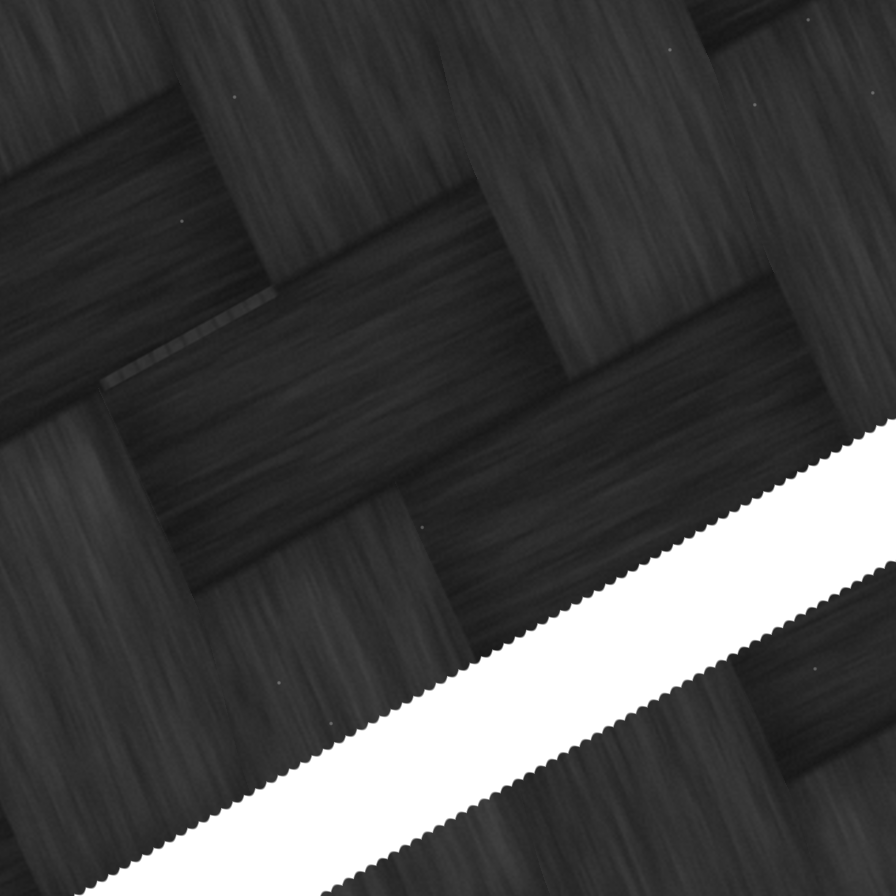
A three.js fragment shader for this texture:

```glsl
// Dark two-by-two twill weave of carbon fibre tows, crossed by a white slanted gap with scalloped edges.
varying vec2 vUv;

const float WEFT_ANGLE = 0.503;
const float WARP_ANGLE = -1.143;
const float GAP_ANGLE = 0.529;
const vec2 TOW_PITCH = vec2(0.2578, 0.2513);   // warp, weft
const vec2 TOW_ORIGIN = vec2(0.3346, 0.1927);
const float WEFT_FLOAT = 1.87;                 // visible weft length in tows
const vec2 GAP_RANGE = vec2(-0.1804, -0.0425);
const float SCALLOP_PITCH = 0.0146;
const float SCALLOP_DEPTH = 0.0045;
const float EDGE_BLUR = 0.0016;
const float WEFT_TONE = 0.149;
const float WARP_TONE = 0.194;
const float SEAM_TONE = 0.095;
const float THREAD_TONE = 0.215;
const vec3 GAP_COLOR = vec3(1.0);

float hash(vec2 p) {
  vec3 q = fract(vec3(p.xyx) * 0.1031);
  q += dot(q, q.yzx + 33.33);
  return fract((q.x + q.y) * q.z);
}

float noise(vec2 p) {
  vec2 i = floor(p), f = fract(p);
  f = f * f * (3.0 - 2.0 * f);
  return mix(mix(hash(i), hash(i + vec2(1, 0)), f.x),
             mix(hash(i + vec2(0, 1)), hash(i + vec2(1, 1)), f.x), f.y);
}

vec2 direction(float angle) { return vec2(cos(angle), sin(angle)); }

// Coordinates along and across a direction
vec2 rotated(vec2 p, float angle) {
  vec2 d = direction(angle);
  return vec2(dot(p, d), dot(p, vec2(-d.y, d.x)));
}

// Long streaks and fine strands, centred on zero
float fibres(vec2 p, float seed) {
  p += seed * vec2(3.7, 1.9) + 20.0;
  p.y += 0.004 * noise(p * 6.0);
  return 0.036 * (noise(p * vec2(5.0, 42.0)) - 0.5)
       + 0.040 * (noise(p * vec2(9.0, 125.0)) - 0.5)
       + 0.028 * (noise(p * vec2(26.0, 240.0)) - 0.5);
}

float weftTone(vec2 p, float along, float across, float row) {
  float tone = WEFT_TONE + 0.008 * (hash(vec2(row + 40.0, 3.0)) - 0.5);
  tone += fibres(rotated(p, WEFT_ANGLE - 0.05), row);
  float ends = min(along, WEFT_FLOAT - along);
  float sides = min(across, 1.0 - across);
  tone *= mix(0.8, 1.0, smoothstep(0.0, 0.35, ends));
  tone *= mix(0.88, 1.0, smoothstep(0.0, 0.3, across));
  return mix(SEAM_TONE, tone, smoothstep(-0.01, 0.06, sides));
}

float warpTone(vec2 p, float along, float across, float column) {
  float tone = WARP_TONE + 0.012 * (hash(vec2(column + 60.0, 8.0)) - 0.5);
  tone += 1.15 * fibres(rotated(p, WARP_ANGLE - 0.03), column + 9.0);
  float ends = min(along, 2.0 - along);
  float sides = min(across, 1.0 - across);
  tone *= mix(0.82, 1.0, smoothstep(0.0, 0.32, ends));
  tone *= mix(0.88, 1.0, smoothstep(0.0, 0.14, sides));
  return mix(SEAM_TONE, tone, smoothstep(-0.01, 0.05, ends));
}

void main() {
  vec2 p = vUv;

  // Skewed tow coordinates and position in the four-tow repeat
  vec2 tow = (vec2(rotated(p, WARP_ANGLE).y, rotated(p, WEFT_ANGLE).y)
              - TOW_ORIGIN) / TOW_PITCH;
  float row = floor(tow.y), rise = fract(tow.y);
  float phase = mod(tow.x + row, 4.0);
  float repeat = floor((tow.x + row) / 4.0);

  // Neighbouring warp tows meet on a seam that drifts along the float
  float seam = mix(WEFT_FLOAT + 1.0, 3.0, smoothstep(0.0, 1.0, rise));
  float second = step(seam, phase);
  float across = mix((phase - WEFT_FLOAT) / (seam - WEFT_FLOAT),
                     (phase - seam) / (4.0 - seam), second);
  float column = 2.0 + second - row + 4.0 * repeat;

  float halfFloat = 0.5 * WEFT_FLOAT;
  float inside = halfFloat - abs(mod(phase - halfFloat + 2.0, 4.0) - 2.0);
  float weftMask = smoothstep(-0.012, 0.012, inside);
  float tone = mix(warpTone(p, second + rise, across, column),
                   weftTone(p, phase, rise, row), weftMask);

  // One pale binding thread lying in a weft seam
  float thread = smoothstep(0.034, 0.02, abs(tow.y - 1.0))
               * smoothstep(0.01, 0.04, tow.x) * smoothstep(0.89, 0.85, tow.x);
  float notch = smoothstep(0.0, 0.25, abs(fract(tow.x * 13.0) - 0.5));
  float threadTone = THREAD_TONE - 0.035 * (1.0 - notch) + 0.03 * (noise(p * 90.0) - 0.5);
  tone = mix(tone, threadTone, 0.85 * thread);

  // Fine grain and rare dust specks
  tone += 0.018 * (noise(p * 330.0) - 0.5);
  vec2 cell = floor(p * 14.0);
  vec2 spot = 0.15 + 0.7 * vec2(hash(cell + 7.0), hash(cell + 31.0));
  float speck = smoothstep(0.04, 0.01, length(fract(p * 14.0) - spot));
  tone += 0.22 * speck * step(0.94, hash(cell + 53.0));

  // White gap, bitten by rounded fibre ends on both sides
  vec2 gap = rotated(p, GAP_ANGLE);
  float bite = SCALLOP_DEPTH * abs(sin(3.14159 * gap.x / SCALLOP_PITCH));
  float depth = min(gap.y - GAP_RANGE.x, GAP_RANGE.y - gap.y) - bite + 0.5 * SCALLOP_DEPTH;
  vec3 color = mix(vec3(tone), GAP_COLOR, smoothstep(-EDGE_BLUR, EDGE_BLUR, depth));
  gl_FragColor = vec4(color, 1.0);
}
```
